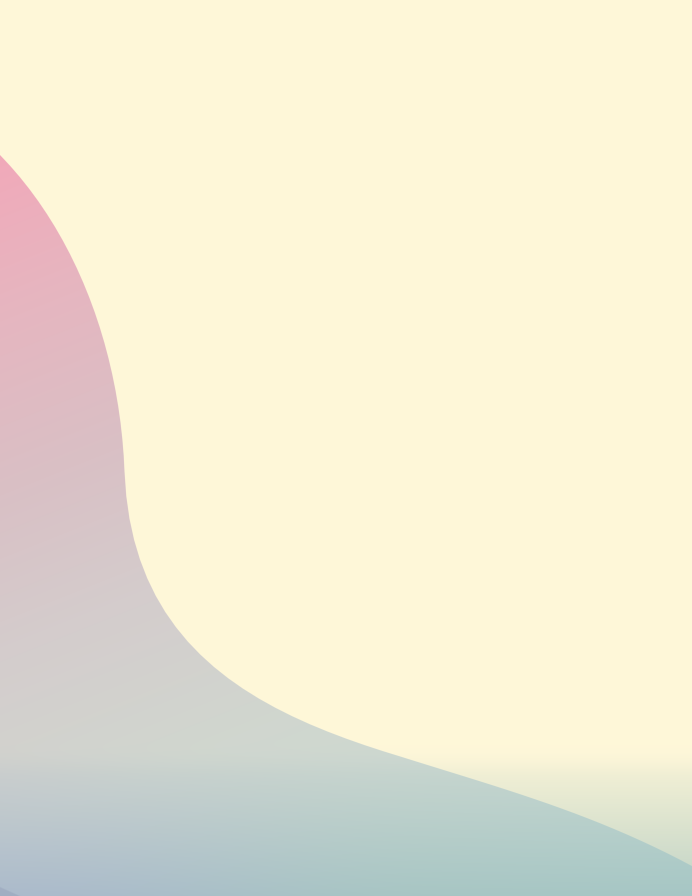
This background is drawn by a Shadertoy shader. Its source:

```glsl
// A cream sheet with a soft wave sweeping from the left edge to the lower right.
// Three joined Bezier curves bound the wave, a tilted ramp runs from pink to
// sage inside it, and a blue haze rises from the bottom over everything.

vec2 bezier(vec2 a, vec2 b, vec2 c, vec2 d, float t) {
    float u = 1.0 - t;
    return u * u * u * a + 3.0 * u * u * t * b + 3.0 * u * t * t * c + t * t * t * d;
}

// Outline of the wave, with one curve per unit of t
vec2 waveEdge(float t) {
    vec2 shoulder = vec2(0.139, 0.473), slope = vec2(0.449, 0.155);
    if (t < 1.0) return bezier(vec2(0.0, 0.827), vec2(0.085, 0.740), vec2(0.134, 0.609), shoulder, t);
    if (t < 2.0) return bezier(shoulder, vec2(0.147, 0.271), vec2(0.293, 0.202), slope, t - 1.0);
    return bezier(slope, vec2(0.560, 0.120), vec2(0.664, 0.092), vec2(0.775, 0.032), t - 2.0);
}

// Signed distance to the outline, negative below and left of it
float waveDistance(vec2 p) {
    const int STEPS = 66;
    float nearest = 1e3, side = 1.0;
    vec2 a = waveEdge(0.0);
    for (int i = 1; i <= STEPS; i++) {
        vec2 b = waveEdge(3.0 * float(i) / float(STEPS));
        vec2 along = b - a, toP = p - a;
        float h = clamp(dot(toP, along) / dot(along, along), 0.0, 1.0);
        float d = length(toP - along * h);
        if (d < nearest) {
            nearest = d;
            side = sign(along.x * toP.y - along.y * toP.x);
        }
        a = b;
    }
    return nearest * side;
}

// Pink to sage ramp, tilted down to the right
vec3 waveColor(vec2 p) {
    float s = 1.0 - p.y + 0.4 * p.x;
    vec3 color = mix(vec3(0.945, 0.66, 0.725), vec3(0.90, 0.71, 0.75), clamp((s - 0.17) / 0.18, 0.0, 1.0));
    color = mix(color, vec3(0.85, 0.75, 0.77), clamp((s - 0.35) / 0.20, 0.0, 1.0));
    color = mix(color, vec3(0.83, 0.80, 0.80), clamp((s - 0.55) / 0.18, 0.0, 1.0));
    color = mix(color, vec3(0.815, 0.84, 0.81), clamp((s - 0.73) / 0.20, 0.0, 1.0));
    return mix(color, vec3(0.78, 0.86, 0.83), clamp((s - 0.93) / 0.35, 0.0, 1.0));
}

void mainImage(out vec4 fragColor, in vec2 fragCoord) {
    vec2 p = fragCoord / iResolution.y;
    float pixel = 1.0 / iResolution.y;

    // Wave over cream
    vec3 cream = vec3(0.996, 0.967, 0.848);
    float inside = 1.0 - smoothstep(-0.7 * pixel, 0.7 * pixel, waveDistance(p));
    vec3 color = mix(cream, waveColor(p), inside);

    // Bottom haze, bluer at the left and greener at the right
    vec3 haze = mix(vec3(0.56, 0.64, 0.78), vec3(0.55, 0.71, 0.72), smoothstep(0.0, 0.5, p.x));
    float rise = clamp((0.175 - p.y) / 0.175, 0.0, 1.0);
    color = mix(color, haze, 0.56 * rise * smoothstep(0.0, 0.25, rise));

    // Faint darker sliver in the lower left corner
    float sliver = 1.0 - smoothstep(-pixel, pixel, p.y + 0.45 * p.x - 0.010);
    color = mix(color, vec3(0.60, 0.65, 0.74), 0.6 * sliver);

    fragColor = vec4(color, 1.0);
}
```
